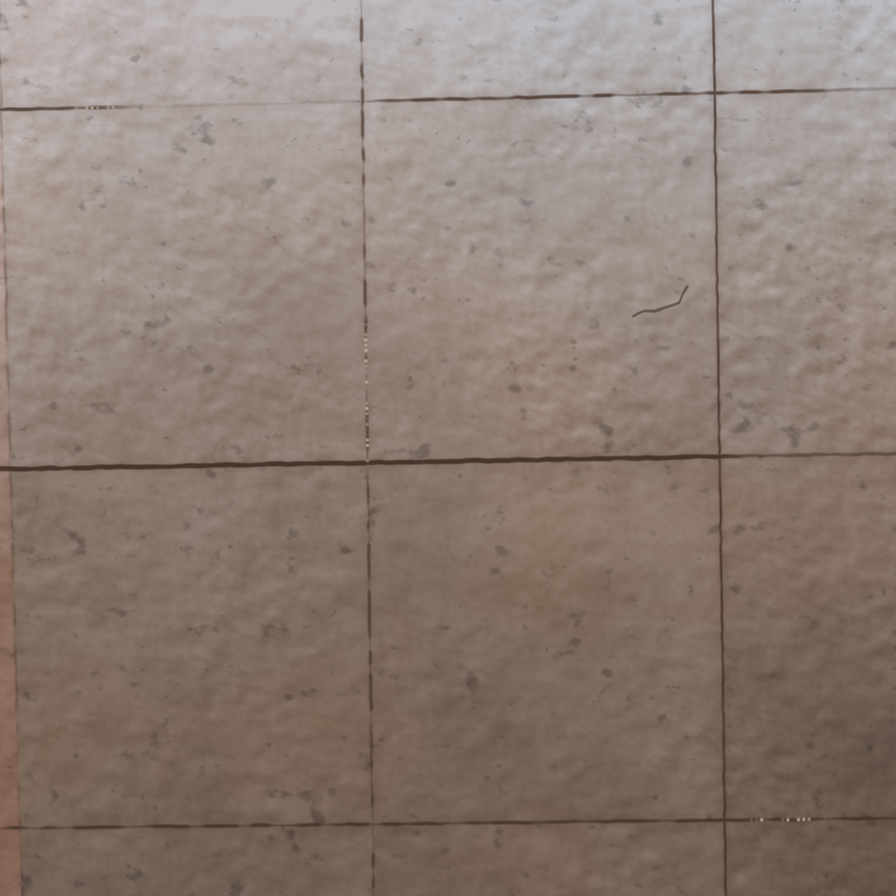
This texture is drawn by a Shadertoy shader. Its source:

```glsl
const vec2 TILE_SIZE = vec2(0.393, 0.401);
const vec3 STONE_DARK = vec3(0.40, 0.33, 0.28);
const vec3 STONE_MID = vec3(0.555, 0.474, 0.410);
const vec3 STONE_LIGHT = vec3(0.71, 0.67, 0.66);
const vec3 JOINT_COLOR = vec3(0.25, 0.18, 0.14);
const vec3 GLINT_COLOR = vec3(0.82, 0.75, 0.68);

float hash(vec2 p) {
    vec3 q = fract(p.xyx * vec3(0.1031, 0.1030, 0.0973));
    q += dot(q, q.yzx + 33.33);
    return fract((q.x + q.y) * q.z);
}

float noise(vec2 p) {
    vec2 i = floor(p), f = fract(p);
    f = f * f * (3.0 - 2.0 * f);
    return mix(mix(hash(i), hash(i + vec2(1, 0)), f.x),
               mix(hash(i + vec2(0, 1)), hash(i + 1.0), f.x), f.y);
}

float fbm(vec2 p) {
    float sum = 0.0, amp = 0.5;
    for (int i = 0; i < 4; i++) {
        sum += amp * noise(p);
        p = mat2(1.6, 1.2, -1.2, 1.6) * p + 7.3;
        amp *= 0.5;
    }
    return sum;
}

// Slightly skewed grid: joints fall on whole numbers
vec2 tileCoords(vec2 uv) {
    float lean = mix(0.026, 0.014, smoothstep(0.0, 0.4, uv.x));
    float rise = 0.010 + 0.015 * uv.y;
    return (uv - vec2(0.024 - lean * uv.y, 0.0755 + rise * uv.x)) / TILE_SIZE;
}

float band(float x, float lo, float hi, float soft) {
    return smoothstep(lo - soft, lo + soft, x) * (1.0 - smoothstep(hi - soft, hi + soft, x));
}

float lineMask(float d, float halfWidth, float px) {
    float soft = max(px * 0.7, 0.0014);
    return 1.0 - smoothstep(halfWidth - soft, halfWidth + soft, d);
}

float segmentDist(vec2 p, vec2 a, vec2 b) {
    vec2 ab = b - a;
    return length(p - a - ab * clamp(dot(p - a, ab) / dot(ab, ab), 0.0, 1.0));
}

// Irregular dark specks where noise peaks
float specks(vec2 p, float threshold) {
    return smoothstep(threshold, threshold + 0.16, fbm(p));
}

// Bright grains of uneven strength along a joint
float glints(float along, float d, float px) {
    float s = along * 170.0, strength = hash(vec2(floor(s), 19.0));
    float grain = length(vec2((fract(s) - 0.5) / 170.0, d));
    return lineMask(grain, 0.0018, px) * smoothstep(0.2, 0.8, strength);
}

vec3 stoneColor(float t) {
    return mix(mix(STONE_DARK, STONE_MID, t), mix(STONE_MID, STONE_LIGHT, t), t);
}

void mainImage(out vec4 fragColor, in vec2 fragCoord) {
    vec2 uv = fragCoord / iResolution.xy;
    float px = 1.0 / min(iResolution.x, iResolution.y);

    // Tile grid with rough joint edges
    vec2 wobble = vec2(noise(uv.yx * vec2(90, 4)), noise(uv * vec2(90, 4) + 40.0)) - 0.5;
    vec2 grid = tileCoords(uv);
    vec2 tile = floor(grid), jointId = round(grid);
    vec2 d = abs((grid - jointId) * TILE_SIZE + wobble * 0.0012);

    // Fine relief shaded from above, patchy and offset per tile
    vec2 p = uv * vec2(50, 70) + tile * 17.0;
    float slope = fbm(p) - fbm(p + vec2(-0.3, 0.6));
    float roughness = mix(0.40, 0.54, step(0.5, tile.y)) + 0.12 * step(1.5, tile.x);
    roughness *= 0.6 + 0.8 * noise(uv * 8.0 + 31.0);
    float mottle = fbm(uv * vec2(36, 48) + tile * 9.0) - 0.47;
    float blotch = fbm(uv * vec2(9, 12) + tile * 5.0) - 0.47;
    float grain = noise(uv * 190.0) - 0.5;

    // Light falls off from top to bottom
    float light = 0.15 + 0.29 * uv.y + 0.68 * uv.y * uv.y;
    light += slope * roughness * 0.55 + mottle * 0.17 + blotch * 0.20 + grain * 0.055;
    light += (hash(tile + 50.0) - 0.5) * 0.03;
    light -= 0.15 * smoothstep(0.72, 1.0, uv.x) * (1.0 - smoothstep(0.1, 0.6, uv.y));
    light += 0.10 * (1.0 - smoothstep(0.0, 0.35, uv.x)) * band(uv.y, 0.55, 0.85, 0.15);
    vec3 color = stoneColor(clamp(light, -0.2, 1.15));

    // Warm and cool stains
    float hue = fbm(uv * 5.0 + 23.0) - 0.47;
    float cool = smoothstep(0.2, 0.8, uv.x) * smoothstep(0.5, 1.0, uv.y);
    color += hue * vec3(0.03, 0.0, -0.025) + cool * vec3(-0.02, 0.004, 0.018);
    color += vec3(0.07, 0.015, 0.01) * step(tile.x, -0.5) * (1.0 - 0.7 * uv.y);

    // Specks and one scratch
    float speckMask = specks(uv * vec2(34, 44) + tile * 3.0, 0.66) + 0.7 * specks(uv * vec2(70, 90) + 60.0, 0.68);
    color *= 1.0 - 0.20 * min(speckMask, 1.0);
    vec2 q = uv + 0.005 * (vec2(noise(uv * 60.0), noise(uv * 60.0 + 5.0)) - 0.5);
    float scratch = segmentDist(q, vec2(0.708, 0.647), vec2(0.758, 0.664));
    scratch = min(scratch, segmentDist(q, vec2(0.758, 0.664), vec2(0.768, 0.682)));
    color = mix(color, JOINT_COLOR, 0.65 * lineMask(scratch, 0.0013, px));

    // Joints fade, swell and break along their length
    float breakV = smoothstep(0.25, 0.70, noise(uv.yx * vec2(75, 3) + 8.0));
    float breakH = smoothstep(0.05, 0.60, noise(uv * vec2(55, 3)));
    float wholeV = smoothstep(0.5, 0.8, uv.x);
    float wearV = mix(0.25, 0.62, smoothstep(0.1, 0.4, uv.x)) + 0.18 * wholeV;
    wearV *= mix(mix(0.35, 1.0, breakV), 1.0, 0.7 * wholeV);
    float central = 1.0 - min(abs(jointId.y - 1.0), 1.0);
    float wearH = mix(0.75 * mix(0.5, 1.0, breakH), 0.88, central);
    wearH *= 1.0 - 0.85 * step(1.5, jointId.y) * band(uv.x, 0.13, 0.41, 0.03);
    wearH *= 1.0 - 0.45 * smoothstep(0.80, 0.84, uv.x) * central;
    wearH *= 1.0 - 0.70 * step(1.5, jointId.y) * smoothstep(0.88, 0.97, uv.x);
    float widthH = mix(0.0015, 0.0023, central * (1.0 - smoothstep(0.79, 0.82, uv.x)));
    widthH += 0.0009 * (breakH - 0.5);
    float widthV = 0.0013 + 0.0009 * (breakV - 0.5) * (1.0 - wholeV);
    float joint = max(lineMask(d.x, widthV, px) * wearV, lineMask(d.y, widthH, px) * wearH);
    float halo = max(exp(-d.x * 240.0) * wearV, exp(-d.y * 240.0) * wearH);
    color *= 1.0 - 0.15 * halo * vec3(0.8, 1.0, 1.1);
    color = mix(color, JOINT_COLOR, min(joint, 0.95));

    // Worn bright grains on short joint stretches
    float sparkle = glints(uv.y, d.x, px) * band(uv.x, 0.3, 0.5, 0.01) * band(uv.y, 0.485, 0.64, 0.01);
    float patches = band(uv.x, 0.84, 0.92, 0.01) * band(uv.y, 0.0, 0.2, 0.01)
                  + band(uv.x, 0.08, 0.13, 0.01) * band(uv.y, 0.8, 1.0, 0.01);
    sparkle += glints(uv.x, d.y, px) * patches;
    color = mix(color, GLINT_COLOR, 0.75 * min(sparkle, 1.0));

    fragColor = vec4(clamp(color, 0.0, 1.0), 1.0);
}
```
